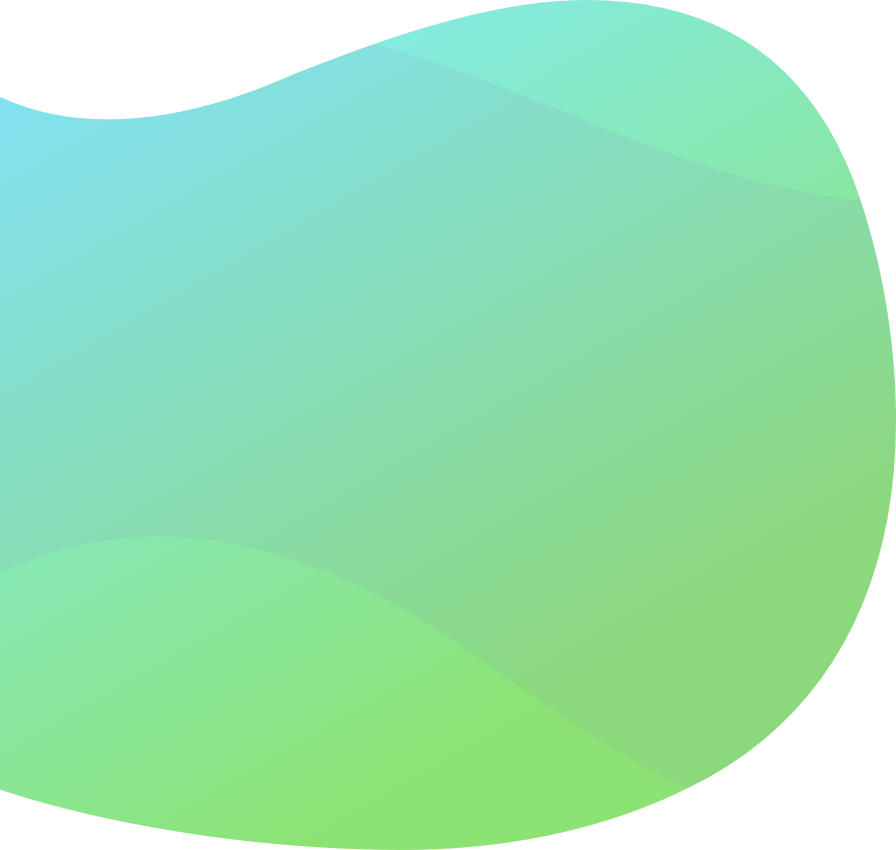
This background is drawn by a Shadertoy shader. Its source:

```glsl
// A soft green-to-cyan blob on white, crossed by a broad muted band.
// The blob is a chain of cubic Beziers turned into a signed distance;
// two height curves cut the band, and one diagonal ramp colours it all.

// Outline control points, clockwise from the left edge; curves share ends.
const vec2 outline[22] = vec2[22](
    vec2(0.0, .886), vec2(.091, .841), vec2(.208, .856),
    vec2(.326, .912), vec2(.430, .955), vec2(.547, 1.0),
    vec2(.655, 1.0), vec2(.807, 1.0), vec2(.911, .922),
    vec2(.960, .766), vec2(.986, .684), vec2(1.0, .592),
    vec2(1.0, .505), vec2(1.0, .306), vec2(.922, .151),
    vec2(.768, .073), vec2(.677, .025), vec2(.566, 0.0),
    vec2(.449, 0.0), vec2(.286, 0.0), vec2(.117, .030),
    vec2(0.0, .071));

vec2 bezier(vec2 a, vec2 b, vec2 c, vec2 d, float t) {
    vec2 ab = mix(a, b, t), bc = mix(b, c, t), cd = mix(c, d, t);
    return mix(mix(ab, bc, t), mix(bc, cd, t), t);
}

// Height of a cubic with evenly spaced controls h between x0 and x1.
float curveHeight(float x, float x0, float x1, vec4 h) {
    float t = clamp((x - x0) / (x1 - x0), -.3, 1.2), s = 1.0 - t;
    return dot(h, vec4(s * s * s, 3.0 * s * s * t, 3.0 * s * t * t, t * t * t));
}

float segmentDistance(vec2 p, vec2 a, vec2 b) {
    vec2 pa = p - a, ba = b - a;
    return length(pa - ba * clamp(dot(pa, ba) / max(dot(ba, ba), 1e-9), 0.0, 1.0));
}

// Distance in canvas heights, negative inside; a vertical ray finds the side.
float blobDistance(vec2 uv, float aspect) {
    vec2 scale = vec2(aspect, 1.0), p = uv * scale;
    vec2 a = outline[0] * scale;
    float dist = 10.0, side = 1.0;
    for (int i = 0; i < 21; i += 3) {
        for (int j = 1; j <= 20; j++) {
            vec2 b = scale * bezier(outline[i], outline[i + 1],
                                    outline[i + 2], outline[i + 3], float(j) / 20.0);
            dist = min(dist, segmentDistance(p, a, b));
            if ((a.x > p.x) != (b.x > p.x)) {
                float crossing = mix(a.y, b.y, (p.x - a.x) / (b.x - a.x));
                if (crossing > p.y) side = -side;
            }
            a = b;
        }
    }
    return dist * side;
}

// Antialiased step: 1 where d is negative.
float coverage(float d) {
    return clamp(.5 - d * iResolution.y, 0.0, 1.0);
}

void mainImage(out vec4 fragColor, in vec2 fragCoord) {
    vec2 uv = fragCoord / iResolution.xy;

    // Diagonal ramp from the upper left, in a bright and a muted version
    float ramp = clamp(.557 * uv.x + .917 * (1.0 - uv.y) - .10, 0.0, 1.0);
    vec3 bright = mix(vec3(.51, .928, .97), vec3(.55, .892, .455), ramp);
    vec3 muted = mix(vec3(.51, .885, .95), vec3(.55, .847, .49), ramp);

    // Band between the upper cap and the lower wave
    float capEdge = curveHeight(uv.x, .417, .960, vec4(.948, .898, .780, .765));
    float waveEdge = uv.x < .417
        ? curveHeight(uv.x, 0.0, .417, vec4(.3255, .3956, .375, .302))
        : curveHeight(uv.x, .417, .768, vec4(.302, .240, .1236, .073));
    float band = coverage(uv.y - capEdge) * coverage(waveEdge - uv.y);

    // Blob over white
    float blob = coverage(blobDistance(uv, iResolution.x / iResolution.y));
    fragColor = vec4(mix(vec3(1.0), mix(bright, muted, band), blob), 1.0);
}
```
